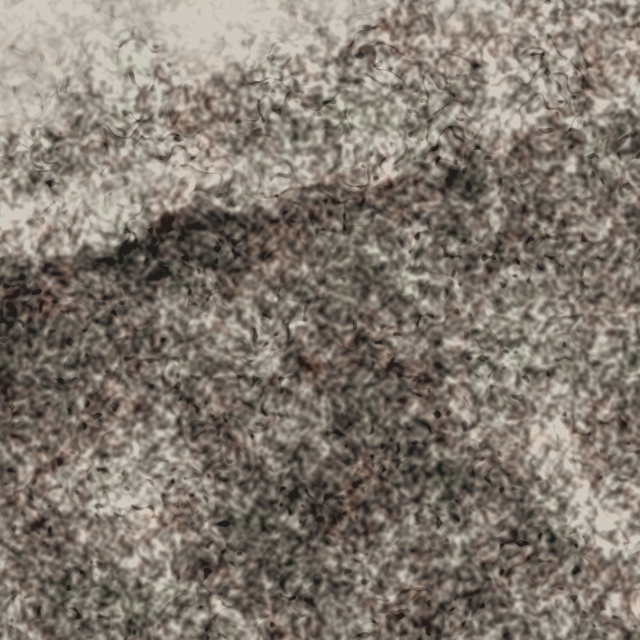
Write a three.js fragment shader that draws this texture.

```glsl
#define SOOT vec3(0.125, 0.112, 0.105)
#define STONE vec3(0.450, 0.410, 0.375)
#define CHALK vec3(0.810, 0.790, 0.750)
#define RUST vec3(0.045, -0.010, -0.025)
#define MOSS vec3(-0.020, 0.008, -0.012)
#define GRAIN_SCALE 58.0
#define GRAIN_DEPTH 0.50
#define MOTTLE_DEPTH 0.36
#define SPECK_DEPTH 0.34
#define VEIN_DEPTH 0.22
#define LEDGE_SLOPE 0.24

varying vec2 vUv;

float hash(vec2 p) {
  vec3 q = fract(p.xyx * vec3(0.1031, 0.1030, 0.0973));
  q += dot(q, q.yzx + 33.33);
  return fract((q.x + q.y) * q.z);
}

float cornerSlope(vec2 cell, vec2 offset) {
  float angle = 6.2832 * hash(cell);
  return dot(vec2(cos(angle), sin(angle)), offset);
}

float gradientNoise(vec2 p) {
  vec2 i = floor(p);
  vec2 f = p - i;
  vec2 u = f * f * f * (f * (f * 6.0 - 15.0) + 10.0);
  vec2 e = vec2(1.0, 0.0);
  float low = mix(cornerSlope(i, f), cornerSlope(i + e, f - e), u.x);
  float high = mix(cornerSlope(i + e.yx, f - e.yx), cornerSlope(i + 1.0, f - 1.0), u.x);
  return mix(low, high, u.y);
}

// Octaves are turned against each other to hide the lattice.
float fbm(vec2 p) {
  float sum = 0.0;
  float weight = 1.0;
  for (int i = 0; i < 3; i++) {
    sum += weight * gradientNoise(p);
    p = mat2(1.6, 1.2, -1.2, 1.6) * p + 17.3;
    weight *= 0.72;
  }
  return sum;
}

float patchMask(vec2 p, vec2 center, vec2 radius) {
  vec2 q = (p - center) / radius;
  return exp(-dot(q, q));
}

// Broad light and shade: sloping ledge, its shadow, stains and bare stone.
float broadTone(vec2 p, float height, float above) {
  float tone = mix(0.47, 0.66, above);
  float shadowReach = patchMask(p, vec2(0.28, 0.65), vec2(0.38, 0.4));
  tone -= 0.38 * (1.0 - above) * shadowReach * exp(min(height, 0.0) / 0.075);

  float stain = patchMask(p, vec2(0.45, 0.19), vec2(0.075, 0.07));
  stain += 0.7 * patchMask(p, vec2(0.62, 0.34), vec2(0.10, 0.15));
  stain += 0.7 * patchMask(p, vec2(0.0, 0.42), vec2(0.12, 0.13));
  stain += 0.9 * patchMask(p, vec2(0.72, 0.77), vec2(0.022, 0.075));
  tone -= 0.29 * stain;

  float diagonal = dot(p - vec2(0.87, 0.30), vec2(0.77, 0.64));
  float bare = exp(-pow(diagonal / 0.075, 2.0)) * smoothstep(0.65, 0.82, p.x);
  bare += 0.6 * patchMask(p, vec2(0.22, 0.23), vec2(0.16, 0.09));
  bare += 0.5 * patchMask(p, vec2(0.38, 0.46), vec2(0.06, 0.05));
  return tone + 0.24 * bare;
}

void main() {
  vec2 p = vUv;
  vec2 warp = vec2(fbm(p * 9.0), fbm(p * 9.0 + 41.0));
  vec2 q = p + 0.028 * warp;

  float height = q.y - 0.58 - LEDGE_SLOPE * q.x;
  float above = smoothstep(-0.012, 0.022, height);
  float chalky = smoothstep(0.20, 0.31, height + 0.07 * fbm(p * 6.0 + 5.0));
  float streak = exp(-pow((height - 0.075) / 0.025, 2.0)) * patchMask(p, vec2(0.2, 0.7), vec2(0.2));
  float smoothStone = max(chalky, 0.6 * streak);

  float tone = broadTone(q, height, above) + 0.23 * chalky + 0.17 * streak;
  tone += MOTTLE_DEPTH * fbm(q * 7.0 + 3.0) * mix(0.75, 0.5, chalky);

  // Fine grains, calmer on the bare stone.
  vec2 g = p + 0.006 * warp;
  float grain = gradientNoise(g * GRAIN_SCALE * 0.5 + 8.0) * 0.6;
  grain += gradientNoise(mat2(0.8, 0.6, -0.6, 0.8) * g * GRAIN_SCALE + 61.0);
  grain += 0.8 * gradientNoise(mat2(0.6, -0.8, 0.8, 0.6) * g * GRAIN_SCALE * 1.75 + 90.0);
  tone += GRAIN_DEPTH * grain * mix(1.0, 0.3, smoothStone);

  // Dark pits and thin crooked outlines around pale crystals.
  float cover = smoothstep(-0.35, 0.25, gradientNoise(p * 11.0 + 29.0));
  float pit = smoothstep(0.24, 0.46, gradientNoise(g * GRAIN_SCALE * 1.2 + 130.0));
  float contour = abs(gradientNoise(q * 24.0 + 70.0));
  float vein = 1.0 - smoothstep(0.02, 0.11, contour);
  float marks = SPECK_DEPTH * pit + VEIN_DEPTH * vein * mix(0.45, 1.0, above);
  tone -= marks * cover * mix(1.0, 0.35, smoothStone);

  // Tone to stone colours, with faint rusty and greenish drifts.
  tone = clamp(tone + 0.07, 0.0, 1.0);
  vec3 color = mix(SOOT, STONE, min(tone * 2.0, 1.0));
  color = mix(color, CHALK, max(tone * 2.0 - 1.0, 0.0));
  float drift = gradientNoise(p * 8.0 + 200.0) + 0.9 * gradientNoise(p * 34.0 + 240.0);
  vec3 tint = RUST * max(drift, 0.0) + MOSS * max(-drift, 0.0);
  color += tint * (1.0 - 0.6 * chalky);
  gl_FragColor = vec4(color, 1.0);
}
```
